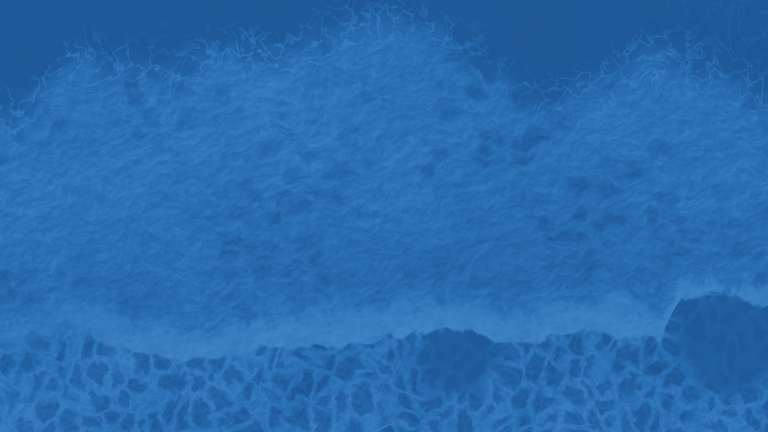
Write a WebGL 2 fragment shader that draws this texture.

```glsl
#version 300 es
precision highp float;

uniform vec2 u_resolution;
out vec4 outColor;

const vec3 DEEP = vec3(0.112, 0.335, 0.580);
const vec3 SURF = vec3(0.163, 0.437, 0.705);
const vec3 CREST = vec3(0.275, 0.545, 0.785);

const float DEEP_TONE = 0.05;
const float FOAM_TONE = 0.49;
const float CREST_TONE = 0.84;
const float RELIEF = 0.42;
const float LACE_SCALE = 21.0;
const float WISP_SCALE = 19.0;
const vec2 LIGHT_STEP = vec2(-0.0025, 0.0038);
const mat2 TURN = mat2(0.8, 0.6, -0.6, 0.8);

vec2 hash2(vec2 c) {
    vec2 k = vec2(dot(c, vec2(127.1, 311.7)), dot(c, vec2(269.5, 183.3)));
    return fract(sin(k) * 43758.5);
}

// Distances to the nearest and second nearest cell points
vec2 cellular(vec2 p) {
    vec2 cell = floor(p), f = fract(p);
    vec2 near = vec2(8.0);
    for (int j = -1; j <= 1; j++) {
        for (int i = -1; i <= 1; i++) {
            vec2 o = vec2(i, j);
            float d = length(o + hash2(cell + o) - f);
            near = d < near.x ? vec2(d, near.x) : vec2(near.x, min(near.y, d));
        }
    }
    return near;
}

// Bright seams between cells
float lace(vec2 p, float width) {
    vec2 near = cellular(p);
    return 1.0 - smoothstep(width * 0.2, width, near.y - near.x);
}

// Turbulent layered sines, roughly -1 to 1
float waves(vec2 p) {
    float sum = 0.0, amp = 0.55;
    for (int i = 0; i < 5; i++) {
        p += 0.55 * sin(p.yx * 1.3 + float(i) * 1.7);
        sum += amp * sin(p.x) * cos(p.y);
        p = TURN * p * 1.75 + 2.3;
        amp *= 0.65;
    }
    return sum;
}

float bump(float x, float centre, float width) {
    float d = (x - centre) / width;
    return exp(-d * d);
}

float blob(vec2 p, vec2 centre, vec2 size) {
    vec2 d = (p - centre) / size;
    return exp(-dot(d, d));
}

// Upper limit of the churned foam
float foamTop(float u) {
    float shelf = smoothstep(0.02, 0.12, u) * (1.0 - smoothstep(0.58, 0.74, u));
    return 0.775 + 0.11 * shelf + 0.095 * bump(u, 0.50, 0.11) + 0.135 * bump(u, 0.87, 0.09);
}

// Leading edge of the breaking wave
float crestLine(float u) {
    float y = 0.205 + 0.035 * bump(u, 0.10, 0.06) - 0.035 * bump(u, 0.24, 0.09);
    y += 0.040 * bump(u, 0.57, 0.07) + 0.030 * bump(u, 0.78, 0.07);
    return y + 0.085 * smoothstep(0.855, 0.89, u) + 0.035 * bump(u, 0.93, 0.05);
}

float foamHeight(vec2 p) {
    float lumps = cellular(p * vec2(26.0, 36.0)).x + 0.5 * cellular(p * vec2(55.0, 70.0)).x;
    return 0.5 * waves(p * vec2(24.0, 32.0)) - 0.9 * lumps;
}

void main() {
    vec2 p = gl_FragCoord.xy / u_resolution.y;
    vec2 uv = gl_FragCoord.xy / u_resolution;
    float u = uv.x;
    vec2 warp = vec2(waves(p * 17.0), waves(p * 17.0 + 7.3));

    // Open water with stray wisps
    float wisps = lace(p * WISP_SCALE + warp * 1.1, 0.20);
    float tone = DEEP_TONE + 0.03 * waves(p * 5.0);
    tone += wisps * (0.02 + 0.12 * blob(uv, vec2(0.98, 0.95), vec2(0.09, 0.12)));

    // Churned foam lit from one side
    vec2 q = p + 0.016 * warp;
    float relief = clamp(foamHeight(q + LIGHT_STEP) - foamHeight(q), -0.6, 0.6);
    float foam = FOAM_TONE + RELIEF * relief + 0.06 * wisps;
    foam += 0.07 * waves(p * vec2(8.0, 12.0)) + 0.05 * waves(p * vec2(38.0, 52.0));
    foam += 0.06 * blob(uv, vec2(0.30, 0.68), vec2(0.35, 0.22));

    // Dark hollows, denser right of centre and near the upper limit
    float inside = foamTop(u) - p.y + 0.045 * waves(p * 15.0);
    float spots = 1.0 - smoothstep(0.12, 0.48, cellular(p * vec2(13.0, 19.0) + warp * 0.4).x);
    float dense = blob(uv, vec2(0.64, 0.59), vec2(0.15, 0.13));
    float clumps = smoothstep(-0.1, 0.5, waves(p * 7.0 + 3.0) + 0.5 * dense);
    foam -= spots * clumps * (0.17 + 0.14 * dense + 0.10 * bump(inside, 0.06, 0.08));
    foam -= 0.06 * dense + 0.09 * blob(uv, vec2(0.55, 0.42), vec2(0.50, 0.10));
    float cover = smoothstep(-0.07, 0.05, inside) * mix(wisps, 1.0, smoothstep(-0.03, 0.10, inside));
    tone = mix(tone, foam, cover);

    // Bright breaking band and the shade behind it
    float rise = p.y - crestLine(u) + 0.014 * waves(p * 27.0) + 0.008 * abs(sin(u * 75.0 + warp.x));
    float depth = mix(0.10, 0.045, smoothstep(0.82, 0.92, u));
    float streaks = waves(p * vec2(38.0, 17.0));
    float band = 1.0 - smoothstep(depth * 0.3, depth, rise + 0.035 * streaks);
    band *= mix(0.45, 1.0, smoothstep(0.04, 0.22, u));
    tone -= 0.09 * bump(rise, 0.13, 0.05) * (0.7 + 1.0 * streaks);
    tone = mix(tone, CREST_TONE + 0.12 * streaks + 0.18 * relief, band * 0.85);

    // Laced water below the crest, opening into dark pools
    float net = lace(p * vec2(LACE_SCALE, LACE_SCALE * 0.85) + warp * 0.55, 0.48);
    float fine = lace(p * LACE_SCALE * 2.1 + warp * 0.9, 0.35);
    float pools = blob(uv, vec2(0.605, 0.17), vec2(0.065, 0.10));
    pools += 1.2 * blob(uv, vec2(0.955, 0.22), vec2(0.085, 0.13));
    pools = smoothstep(0.25, 0.75, pools + 0.22 * warp.y);
    float thick = 0.08 * (1.0 - smoothstep(0.0, 0.5, u)) + 0.14 * waves(p * 9.0 + 1.0);
    float laced = 0.14 + thick + 0.36 * net + 0.12 * fine + 0.20 * relief;
    laced = mix(laced, DEEP_TONE + 0.08 * net, pools * 0.92);
    float soft = mix(0.028, 0.005, smoothstep(0.04, 0.2, u));
    tone = mix(laced, tone, smoothstep(-soft, soft, rise));

    // Tone to colour
    tone = clamp(tone, 0.0, 1.0);
    vec3 colour = mix(DEEP, SURF, min(tone * 2.0, 1.0));
    colour = mix(colour, CREST, max(tone * 2.0 - 1.0, 0.0));
    outColor = vec4(colour, 1.0);
}
```
